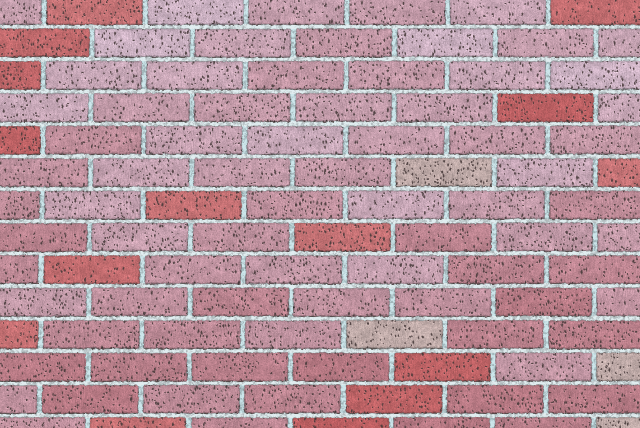
Give the GLSL for this texture, as a Shadertoy shader.

```glsl
// Running-bond wall of mauve and red wire-cut bricks with dark pits and pale mortar.

float hash(vec2 p) {
    vec3 q = fract(vec3(p.xyx) * 0.1031);
    q += dot(q, q.yzx + 33.33);
    return fract((q.x + q.y) * q.z);
}

float noise(vec2 p) {
    vec2 i = floor(p), f = fract(p);
    f = f * f * (3.0 - 2.0 * f);
    return mix(mix(hash(i), hash(i + vec2(1, 0)), f.x),
               mix(hash(i + vec2(0, 1)), hash(i + vec2(1, 1)), f.x), f.y);
}

float fbm(vec2 p) {
    float sum = 0.0, amp = 0.5;
    for (int i = 0; i < 4; i++) {
        sum += amp * noise(p);
        p = p * 2.03 + 17.7;
        amp *= 0.5;
    }
    return sum / 0.9375;
}

float roundedBox(vec2 p, vec2 halfSize, float radius) {
    vec2 d = abs(p) - halfSize + radius;
    return length(max(d, 0.0)) + min(max(d.x, d.y), 0.0) - radius;
}

// Coverage of short upright slots scattered one per cell.
float pits(vec2 p, float density, float pixel) {
    vec2 cell = vec2(0.0075, 0.0105);
    p += 0.0022 * (vec2(noise(p * 310.0), noise(p * 310.0 + 50.0)) - 0.5);
    vec2 base = floor(p / cell);
    float cover = 0.0;
    for (int j = -1; j <= 1; j++)
    for (int i = -1; i <= 1; i++) {
        vec2 id = base + vec2(i, j) + 300.0;
        vec2 jitter = vec2(hash(id), hash(id + 71.3)) - 0.5;
        vec2 center = (id - 300.0 + 0.5 + 0.85 * jitter) * cell;
        float size = hash(id + 133.7);
        vec2 radii = vec2(0.0009 + 0.0013 * size, 0.0013 + 0.0034 * size * hash(id + 211.1));
        float d = (length((p - center) / radii) - 1.0) * radii.x;
        float present = step(hash(id + 307.9), density);
        cover = max(cover, present * (1.0 - smoothstep(-0.6 * pixel, 0.7 * pixel, d)));
    }
    return cover;
}

void mainImage(out vec4 fragColor, in vec2 fragCoord) {
    float pixel = 1.0 / iResolution.y;
    vec2 uv = fragCoord * pixel;

    // Brick layout, with a slight lean of the upright joints
    vec2 pitch = vec2(0.2365, 0.0757);
    vec2 wall = uv - vec2(0.092 + uv.y * (0.0122 - 0.004 * uv.x), 0.0293);
    float row = floor(wall.y / pitch.y);
    wall.x -= 0.475 * pitch.x * mod(row, 2.0);
    float column = floor(wall.x / pitch.x);
    vec2 id = vec2(column, row) + 40.0;
    vec2 local = wall - (vec2(column, row) + 0.5) * pitch;
    local += 0.0016 * (vec2(hash(id + 3.1), hash(id + 5.7)) - 0.5);

    // Chipped brick outline
    float chips = 0.0024 * (noise(uv * 170.0) - 0.5) + 0.0022 * (noise(uv * 370.0) - 0.5);
    float edge = roundedBox(local, vec2(0.1122, 0.0326), 0.004) + chips;
    float brickMask = 1.0 - smoothstep(-0.7 * pixel, 0.7 * pixel, edge);

    // Brick tone: paler towards the top, with odd red and tan ones
    float tone = hash(id + 11.9), kind = hash(id + 23.3);
    float pale = clamp(0.12 + 0.8 * uv.y + 0.65 * (tone - 0.5), 0.0, 1.0);
    vec3 brick = mix(vec3(0.71, 0.47, 0.51), vec3(0.79, 0.69, 0.755), pale);
    vec3 red = mix(vec3(0.72, 0.35, 0.36), vec3(0.77, 0.45, 0.46), tone);
    brick = mix(brick, red, step(kind, 0.15));
    brick = mix(brick, vec3(0.74, 0.66, 0.65), step(0.965, kind));

    // Blotches, drag streaks and grain
    brick *= 0.91 + 0.2 * fbm(uv * vec2(45.0, 60.0));
    brick *= 0.94 + 0.12 * noise(uv * vec2(420.0, 110.0));
    brick *= 0.92 + 0.16 * noise(uv * 520.0);

    // Pits with a lit rim and a soft dark surround
    float density = 0.3 + 0.25 * hash(id + 37.1) + 0.35 * (fbm(uv * 28.0) - 0.5);
    float pit = pits(uv, density, pixel);
    float rim = pits(uv + vec2(0.0012, 0.0022), density, pixel);
    brick += 0.07 * rim * (1.0 - pit);
    brick = mix(brick, vec3(0.27, 0.22, 0.22), 0.88 * pit);

    // Worn arris, darker along the lower side
    float arris = smoothstep(-0.005, 0.0, edge) * noise(uv * 210.0 + 9.0);
    brick *= 1.0 - arris * (local.y < 0.0 ? 0.5 : 0.22);

    // Mortar: gritty, grey at its edges, bluish in the upright joints
    float grit = fbm(uv * 190.0);
    vec3 mortar = mix(vec3(0.68, 0.72, 0.73), vec3(0.88, 0.93, 0.94), smoothstep(0.2, 0.65, grit));
    float upright = smoothstep(0.110, 0.113, abs(local.x)) * step(abs(local.y), 0.032);
    mortar *= mix(vec3(1.0), vec3(0.91, 0.97, 0.98), upright);
    mortar *= 1.0 - 0.3 * (1.0 - smoothstep(0.0, 0.0025, edge));

    // Broken shadow line beneath each brick
    float below = smoothstep(0.030, 0.033, -local.y) * (1.0 - smoothstep(0.0005, 0.003, edge));
    mortar = mix(mortar, vec3(0.28, 0.26, 0.25), below * smoothstep(0.3, 0.7, noise(uv * vec2(120.0, 60.0))));

    vec3 color = mix(mortar, brick, brickMask);
    fragColor = vec4(clamp(color, 0.0, 1.0), 1.0);
}
```
